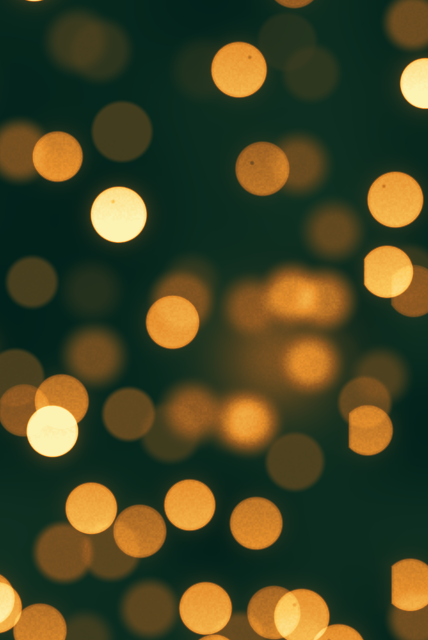
Reproduce this background procedurally as a WebGL 1 fragment shader.

```glsl
precision highp float;
// Warm out-of-focus lights: crisp and blurred amber discs over deep green.
uniform vec2 u_resolution;

#define DISC_RADIUS 0.062
#define SHARP_CELL 0.25
#define SHARP_DENSITY 0.52
#define SHARP_EDGE 0.0028
#define SOFT_CELL 0.20
#define SOFT_DENSITY 0.60
#define SOFT_EDGE 0.026
#define GLOW_CENTER vec2(0.65, 0.66)
#define GLOW_CLEARANCE 0.20
#define GLOW_BLOBS 7
#define GRAIN 0.022

vec3 hash3(vec2 p) {
    vec3 q = fract(p.xyx * vec3(0.1031, 0.1030, 0.0973));
    q += dot(q, q.yxz + 33.33);
    return fract((q.xxy + q.yzz) * q.zyx);
}

float valueNoise(vec2 p) {
    vec2 cell = floor(p);
    vec2 f = fract(p);
    f = f * f * (3.0 - 2.0 * f);
    float low = mix(hash3(cell).x, hash3(cell + vec2(1.0, 0.0)).x, f.x);
    float high = mix(hash3(cell + vec2(0.0, 1.0)).x, hash3(cell + 1.0).x, f.x);
    return mix(low, high, f.y);
}

float coverage(float dist, float edge) {
    return 1.0 - smoothstep(-edge, edge, dist);
}

// Offset to one of the nine cells around a point.
vec2 neighbor(int i) {
    float n = float(i);
    float row = floor((n + 0.5) / 3.0);
    return vec2(n - 3.0 * row, row) - 1.0;
}

// Light level of one crisp disc: clipped side, dim rim, halo and a dust speck.
float sharpDisc(vec2 d, float radius, vec3 rnd, bool clipped) {
    float dist = length(d) - radius;
    if (clipped) dist = max(dist, -d.x - radius * mix(0.55, 0.9, rnd.y));
    float level = rnd.x > 0.9 ? 0.98 : mix(0.36, 0.74, rnd.x / 0.9);
    float halo = 0.13 * level * exp(-max(dist, 0.0) / 0.018);
    level *= 1.0 - 0.09 * d.y / radius;
    level -= 0.07 * smoothstep(-0.009, -0.002, dist);
    vec2 speck = (rnd.yz - 0.5) * radius;
    level -= 0.16 * step(0.7, rnd.z) * coverage(length(d - speck) - 0.004, 0.003);
    return mix(halo, level, coverage(dist, SHARP_EDGE));
}

// Summed squared light of scattered crisp discs, kept clear of the glow.
float sharpLayer(vec2 p, float seed) {
    float energy = 0.0;
    for (int i = 0; i < 9; i++) {
        vec2 cell = floor(p / SHARP_CELL) + neighbor(i);
        vec3 place = hash3(cell + seed);
        vec3 look = hash3(cell + seed + 71.0);
        vec2 center = (cell + place.xy) * SHARP_CELL;
        if (place.z < SHARP_DENSITY && distance(center, GLOW_CENTER) > GLOW_CLEARANCE) {
            bool clipped = center.x > 0.65 && look.y > 0.4;
            float radius = DISC_RADIUS * mix(0.94, 1.06, look.z);
            float level = sharpDisc(p - center, radius, look, clipped);
            energy += level * level;
        }
    }
    return energy;
}

// Summed squared light of dim, strongly blurred discs.
float softLayer(vec2 p, float seed) {
    float energy = 0.0;
    for (int i = 0; i < 9; i++) {
        vec2 cell = floor(p / SOFT_CELL) + neighbor(i);
        vec3 place = hash3(cell + seed);
        vec3 look = hash3(cell + seed + 53.0);
        float dist = length(p - (cell + place.xy) * SOFT_CELL);
        dist -= DISC_RADIUS * mix(0.95, 1.15, look.y);
        float edge = SOFT_EDGE * mix(0.25, 1.3, look.z);
        float level = mix(0.05, 0.33, look.x) * coverage(dist, edge);
        energy += step(place.z, SOFT_DENSITY) * level * level;
    }
    return energy;
}

// A bright cluster of merged, blurred lights.
float glowCluster(vec2 p) {
    vec2 d = p - GLOW_CENTER;
    float haze = 0.33 * exp(-dot(d, d) / 0.02);
    float energy = haze * haze;
    for (int i = 0; i < GLOW_BLOBS; i++) {
        vec3 rnd = hash3(vec2(float(i) + 3.0, 19.0));
        float dist = length(d - (rnd.xy - 0.5) * vec2(0.42, 0.30)) - DISC_RADIUS;
        float level = mix(0.25, 0.60, rnd.z) * coverage(dist, 1.4 * SOFT_EDGE);
        energy += level * level;
    }
    return energy;
}

// Light level to colour: shadow, olive, brown, orange, gold, cream.
vec3 lightColor(float level, vec3 shadow) {
    float t = level * 5.0;
    vec3 c = mix(shadow, vec3(0.29, 0.25, 0.12), clamp(t, 0.0, 1.0));
    c = mix(c, vec3(0.57, 0.35, 0.13), clamp(t - 1.0, 0.0, 1.0));
    c = mix(c, vec3(0.90, 0.56, 0.17), clamp(t - 2.0, 0.0, 1.0));
    c = mix(c, vec3(0.99, 0.79, 0.36), clamp(t - 3.0, 0.0, 1.0));
    return mix(c, vec3(0.99, 0.95, 0.70), clamp(t - 4.0, 0.0, 1.0));
}

void main() {
    vec2 p = gl_FragCoord.xy / u_resolution.y * 1.5;
    float level = sqrt(sharpLayer(p, 11.0) + sharpLayer(p, 137.0) + softLayer(p, 29.0) + glowCluster(p));
    level += (valueNoise(p * 240.0) - 0.5) * 2.0 * GRAIN * smoothstep(0.1, 0.5, level);
    vec3 shadow = mix(vec3(0.0, 0.125, 0.10), vec3(0.06, 0.19, 0.13), valueNoise(p * 4.0 + 7.0));
    gl_FragColor = vec4(lightColor(level, shadow), 1.0);
}
```
